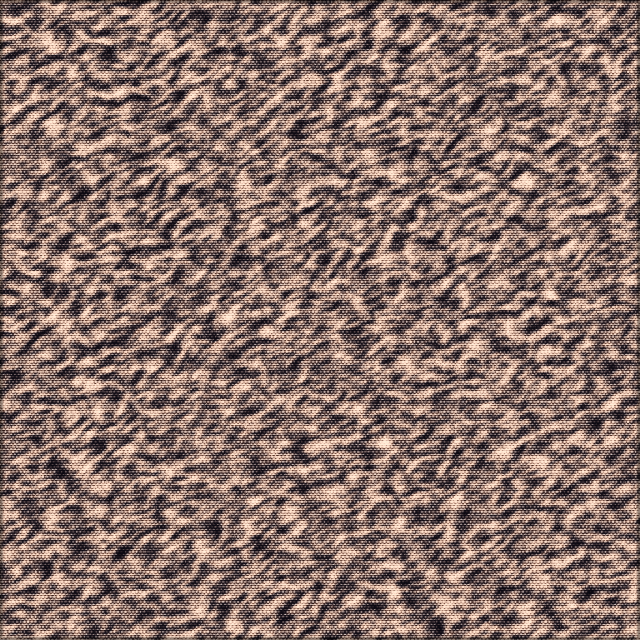
A WebGL 1 fragment shader for this texture:

```glsl
precision highp float;
uniform vec2 u_resolution;

const float TAU = 6.2831853;
const vec3 DARK = vec3(0.07, 0.02, 0.02);
const vec3 LIGHT = vec3(1.02, 0.95, 0.90);
const vec3 WARM = vec3(0.045, -0.005, -0.04);

float hash(vec2 p) {
  vec3 q = fract(vec3(p.xyx) * 0.1031);
  q += dot(q, q.yzx + 33.33);
  return fract((q.x + q.y) * q.z);
}

float cornerSlope(vec2 cell, vec2 offset) {
  float angle = TAU * hash(cell);
  return dot(vec2(cos(angle), sin(angle)), offset);
}

float gradientNoise(vec2 p) {
  vec2 cell = floor(p);
  vec2 f = p - cell;
  vec2 w = f * f * f * (f * (f * 6.0 - 15.0) + 10.0);
  vec2 e = vec2(1.0, 0.0);
  float low = mix(cornerSlope(cell, f), cornerSlope(cell + e, f - e), w.x);
  float high = mix(cornerSlope(cell + e.yx, f - e.yx), cornerSlope(cell + 1.0, f - 1.0), w.x);
  return mix(low, high, w.y);
}

// Noise stretched along a slanted direction
float ridges(vec2 uv, float angle, vec2 density) {
  float c = cos(angle);
  float s = sin(angle);
  vec2 along = vec2(c * uv.x + s * uv.y, c * uv.y - s * uv.x);
  return gradientNoise(along * density + 150.0);
}

// Short wrinkles whose slant drifts across the surface
float wrinkles(vec2 uv) {
  vec2 bend = vec2(gradientNoise(uv * 24.0 + 60.0), gradientNoise(uv * 24.0 + 110.0));
  vec2 p = uv + 0.008 * bend;
  float steepness = smoothstep(-0.25, 0.25, gradientNoise(uv * 9.0 + 20.0));
  float coarse = mix(ridges(p, 0.2, vec2(30.0, 68.0)),
                     ridges(p, 0.65, vec2(28.0, 72.0)), steepness);
  float fine = ridges(p, 0.35, vec2(62.0, 125.0));
  return 2.6 * coarse + 1.3 * fine;
}

// Fine scan lines crossed by staggered dots
float screenPattern(vec2 uv, float rows, float columns) {
  float row = floor(uv.y * rows);
  float line = sin(TAU * uv.y * rows);
  float dots = cos(TAU * (uv.x * columns + 0.5 * mod(row, 2.0)));
  return 0.62 * line + 0.45 * dots;
}

void main() {
  vec2 uv = gl_FragCoord.xy / u_resolution;

  float relief = wrinkles(uv);
  float grain = hash(floor(uv * 512.0)) - 0.5;
  float signal = relief + screenPattern(uv, 256.0, 170.667) + 0.8 * grain;

  // Even spread of tones from near black to near white
  float tone = 1.0 / (1.0 + exp(-1.75 * signal + 0.05));
  vec3 color = mix(DARK, LIGHT, pow(vec3(tone), vec3(0.98, 1.12, 1.15)));

  // Cool hollows, peach crests
  color += WARM * clamp(relief * 1.4, -1.0, 1.0);

  // Thin shaded border
  vec2 inset = min(uv, 1.0 - uv);
  color *= mix(0.6, 1.0, smoothstep(0.002, 0.007, min(inset.x, inset.y)));

  gl_FragColor = vec4(clamp(color, 0.0, 1.0), 1.0);
}
```
